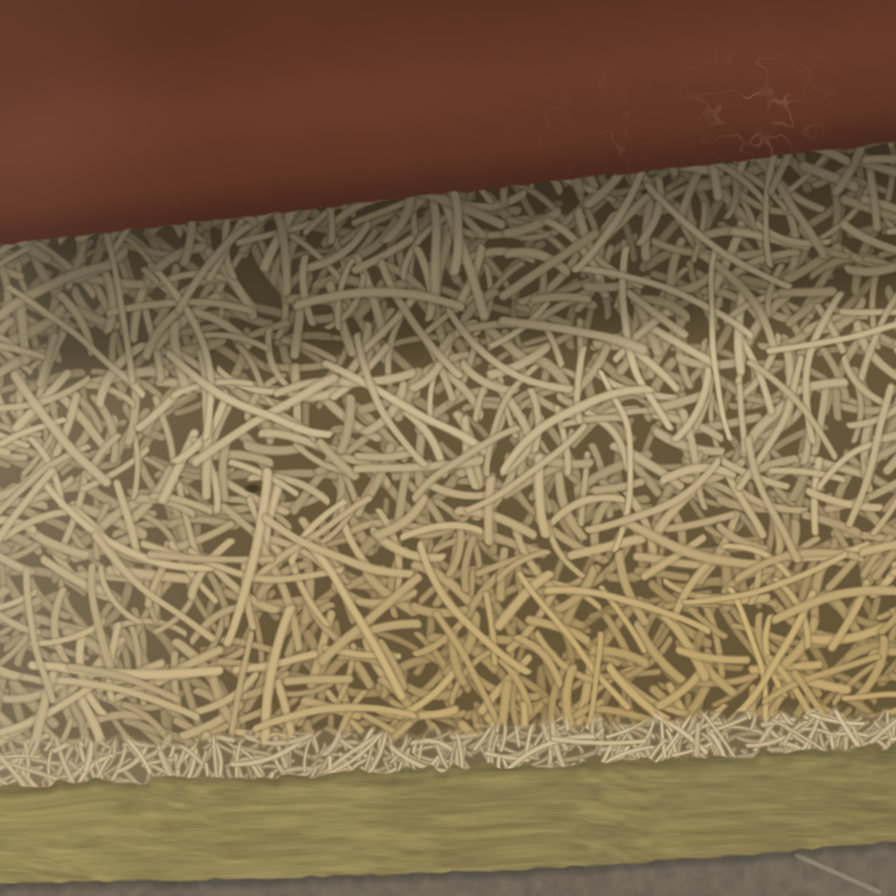
Write a Shadertoy shader that draws this texture.

```glsl
// Wood-wool board under a red-brown pipe, with a mineral-wool edge and grey ground.
const vec3 PIPE = vec3(0.365, 0.205, 0.148);
const vec3 SCUFF = vec3(0.62, 0.48, 0.40);
const vec3 FIBRE_PALE = vec3(0.77, 0.70, 0.555);
const vec3 FIBRE_WARM = vec3(0.76, 0.655, 0.44);
const vec3 GAP = vec3(0.36, 0.30, 0.195);
const vec3 WOOL = vec3(0.555, 0.505, 0.325);
const vec3 GROUND = vec3(0.44, 0.405, 0.35);
const float FIBRE_RADIUS = 0.0047;
const float SHORT_CELL = 0.052;
const float LONG_CELL = 0.125;
const int SHORT_LAYERS = 5;
const int LONG_LAYERS = 2;
const float SHADOW_DEPTH = 0.31;
const float SOFTNESS = 0.0022;

float hash(vec2 p) {
    vec3 q = fract(vec3(p.xyx) * 0.1031);
    q += dot(q, q.yzx + 33.33);
    return fract((q.x + q.y) * q.z);
}

float noise(vec2 p) {
    vec2 i = floor(p), f = fract(p);
    f = f * f * (3.0 - 2.0 * f);
    return mix(mix(hash(i), hash(i + vec2(1, 0)), f.x),
               mix(hash(i + vec2(0, 1)), hash(i + vec2(1, 1)), f.x), f.y);
}

float fbm(vec2 p) {
    return 0.55 * noise(p) + 0.3 * noise(p * 2.1 + 7.0) + 0.15 * noise(p * 4.3 + 19.0);
}

// Distance to a gently bowed strand centred on the origin.
float strand(vec2 p, float angle, float halfLength, float bow) {
    float c = cos(angle), s = sin(angle);
    vec2 q = vec2(c * p.x + s * p.y, c * p.y - s * p.x);
    q.y += bow * q.x * q.x / halfLength;
    return length(vec2(max(abs(q.x) - halfLength, 0.0), q.y));
}

// Lays one grid of strands over the current brightness.
float layStrands(float base, vec2 p, float cell, float seed, float tone, float soft) {
    vec2 home = floor(p / cell);
    for (int k = 0; k < 9; k++) {
        vec2 id = home + vec2(k % 3 - 1, k / 3 - 1);
        vec2 key = id + seed * vec2(17.0, 31.0) + 200.0;
        vec2 centre = (id + vec2(hash(key), hash(key + 71.3))) * cell;
        float pick = hash(key + 23.7);
        float d = strand(p - centre, 3.1416 * hash(key + 41.9),
                         cell * mix(0.5, 0.84, pick), 0.5 * hash(key + 5.1) - 0.25);
        float radius = FIBRE_RADIUS * mix(0.7, 1.12, hash(key + 13.1));
        float body = 1.0 - smoothstep(radius - soft, radius + soft, d);
        float contact = 1.0 - smoothstep(radius, radius * 2.0, d);
        float round = 1.0 - 0.2 * min(d * d / (radius * radius), 1.0);
        base = mix(base * (1.0 - 0.24 * contact), tone * round * mix(0.88, 1.1, pick), body);
    }
    return base;
}

float fibreMat(vec2 p, float soft) {
    float level = 0.1;
    for (int i = 0; i < SHORT_LAYERS; i++)
        level = layStrands(level, p, SHORT_CELL, float(i), mix(0.6, 0.96, float(i) / 4.0), soft);
    for (int i = 0; i < LONG_LAYERS; i++)
        level = layStrands(level, p, LONG_CELL, float(i) + 11.0, 1.0, soft);
    return level;
}

vec3 pipeColour(vec2 p, float above) {
    float sheen = exp(-pow((above - 0.115) / 0.065, 2.0));
    vec3 col = PIPE * (0.92 + 0.16 * sheen + 0.07 * fbm(p * 9.0));
    col += vec3(0.035, 0.03, 0.03) * (1.0 - smoothstep(0.0, 0.25, p.x));
    col *= mix(0.83, 1.0, smoothstep(0.0, 0.045, above));
    float crack = 1.0 - smoothstep(0.0, 0.035, abs(fbm(p * 24.0) - 0.5));
    float worn = exp(-dot(p - vec2(0.85, 0.88), p - vec2(0.85, 0.88)) / 0.003)
               + 0.4 * exp(-dot(p - vec2(0.66, 0.855), p - vec2(0.66, 0.855)) / 0.003);
    return mix(col, SCUFF, crack * worn * 0.6 * noise(p * 55.0));
}

vec3 boardColour(vec2 p, float pipeEdge, float fringeTop, float soft) {
    vec2 wobble = 0.007 * vec2(noise(p * 17.0), noise(p * 17.0 + 40.0));
    float level = fibreMat(p + wobble, soft);
    float fringe = 1.0 - smoothstep(-0.006, 0.008, p.y - fringeTop);
    if (fringe > 0.0)
        level = mix(level, 0.16 + 0.9 * fibreMat(p * 1.8 + 3.0, soft * 1.8), fringe);
    float warmth = smoothstep(0.52, 0.25, p.y) * smoothstep(-0.1, 0.65, p.x) * (1.0 - fringe);
    vec3 pale = mix(FIBRE_PALE, FIBRE_WARM, warmth);
    vec3 gap = mix(GAP, vec3(0.44, 0.385, 0.29), smoothstep(0.35, 0.0, p.x));
    vec3 col = mix(gap, pale, level);

    // Soft shadow cast by the pipe, deepest beside it.
    float shadowEdge = 0.565 + 0.025 * p.x + 0.065 * p.x * p.x;
    float shade = smoothstep(-0.025, 0.055, p.y - shadowEdge);
    shade *= mix(0.55, 1.0, smoothstep(0.0, 0.07, p.x));
    col *= 1.0 - SHADOW_DEPTH * shade;
    col *= 1.0 - 0.2 * smoothstep(0.09, 0.0, pipeEdge - p.y);
    float knot = length((p - vec2(0.282, 0.455)) * vec2(1.0, 1.8));
    return mix(col, GAP * 0.65, 0.8 * (1.0 - smoothstep(0.004, 0.012, knot)));
}

void mainImage(out vec4 fragColor, in vec2 fragCoord) {
    vec2 p = fragCoord / iResolution.xy;
    float soft = max(SOFTNESS, 0.75 / iResolution.y);
    float ragged = 0.011 * (noise(p * vec2(75.0, 40.0)) - 0.5);
    float pipeEdge = 0.727 + 0.114 * p.x + ragged * 0.35;
    float boardEdge = 0.125 + 0.027 * p.x + 0.015 * p.x * p.x + ragged;
    float woolEdge = 0.014 + 0.018 * p.x + 0.03 * p.x * p.x * p.x + ragged * 0.3;

    // Ground with one pale seam.
    vec3 col = GROUND * (0.9 + 0.2 * fbm(p * 80.0));
    float seam = strand(p - vec2(0.935, 0.025), -0.42, 0.05, 0.0);
    col = mix(col, vec3(0.59, 0.56, 0.49), 0.7 * (1.0 - smoothstep(0.001, 0.004, seam)));
    col *= mix(0.78, 1.0, smoothstep(0.0, 0.014, woolEdge - p.y));

    // Streaked mineral wool.
    float streak = fbm(p * vec2(22.0, 150.0) + 3.0 * noise(p * 8.0));
    vec3 wool = WOOL * (0.84 + 0.32 * streak) * (1.04 - 0.09 * p.x);
    wool *= mix(0.84, 1.0, smoothstep(0.0, 0.018, boardEdge - p.y));
    col = mix(col, wool, smoothstep(-soft, soft, p.y - woolEdge));

    if (p.y > boardEdge - soft && p.y < pipeEdge + soft) {
        vec3 board = boardColour(p, pipeEdge, boardEdge + 0.043 + ragged, soft);
        col = mix(col, board, smoothstep(-soft, soft, p.y - boardEdge));
    }
    col = mix(col, pipeColour(p, p.y - pipeEdge), smoothstep(-soft, soft, p.y - pipeEdge));
    fragColor = vec4(col, 1.0);
}
```
